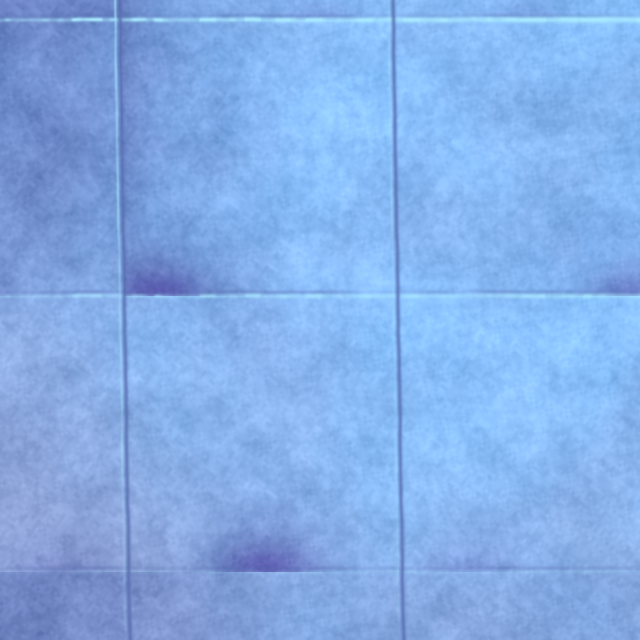
A WebGL 1 fragment shader for this texture:

```glsl
precision highp float;

// Worn blue square tiles, about two and a third across and down, slightly tilted.
// A grid gives each tile its tone and edge stain; seams pair a dark groove with
// a pale rim, and layered value noise adds clouding, grain and broken glints.

#define TILE_SIZE vec2(0.4275, 0.4315)
#define GRID_ORIGIN vec2(0.203, 0.106)
#define GRID_TILT 0.0165
#define GROOVE_WIDTH 0.0036
#define RIM_WIDTH 0.0024
#define GLINT_WIDTH 0.0036
#define GRAIN_AMOUNT 0.105
#define CLOUD_AMOUNT 1.1
#define MOTTLE_AMOUNT 0.14
#define STAIN_AMOUNT 1.0

uniform vec2 u_resolution;

const vec3 LIGHT_BLUE = vec3(0.54, 0.765, 1.0);
const vec3 MID_BLUE   = vec3(0.51, 0.68, 0.925);
const vec3 HAZE       = vec3(0.57, 0.65, 0.85);
const vec3 SHADE      = vec3(0.40, 0.49, 0.745);
const vec3 GROOVE     = vec3(0.34, 0.43, 0.69);
const vec3 VIOLET     = vec3(0.33, 0.31, 0.66);
const vec3 GLINT      = vec3(0.66, 0.91, 1.0);

float hash(vec2 p) {
  return fract(sin(dot(p, vec2(127.1, 311.7))) * 43758.545);
}

float noise(vec2 p) {
  vec2 i = floor(p), f = fract(p);
  f = f * f * (3.0 - 2.0 * f);
  return mix(mix(hash(i), hash(i + vec2(1.0, 0.0)), f.x),
             mix(hash(i + vec2(0.0, 1.0)), hash(i + 1.0), f.x), f.y);
}

// Layered noise, turned at each octave to hide the lattice
float fbm(vec2 p) {
  float sum = 0.0, gain = 0.5;
  for (int i = 0; i < 4; i++) {
    sum += gain * noise(p);
    p = mat2(1.6, 1.2, -1.2, 1.6) * p + 17.3;
    gain *= 0.5;
  }
  return sum / 0.9375;
}

// Soft line profile around distance zero
float band(float d, float width) {
  return exp(-d * d / (width * width));
}

// Broad smudge (x) and dark core (y) resting on a tile's lower edge
vec2 edgeStain(vec2 cell, vec2 local, float cloud) {
  float center = fract(0.5 + 0.75 * cell.x + 0.62 * cell.y);
  float strength = clamp(1.0 - abs(cell.x) * (0.75 - 0.3 * cell.y), 0.0, 1.0);
  strength *= 1.0 - 0.8 * step(1.5, cell.y);
  float dx = local.x - center, dy = local.y;
  float smudge = exp(-dx * dx / 0.075 - dy * dy / 0.06);
  float core = exp(-dx * dx / 0.02 - dy * dy / 0.007);
  return strength * vec2(smudge * (0.45 + 0.7 * cloud), core);
}

void main() {
  vec2 uv = gl_FragCoord.xy / u_resolution;

  // Tile grid and signed distances to the nearest seams
  vec2 grid = (uv - GRID_ORIGIN + vec2(GRID_TILT * uv.y, 0.0)) / TILE_SIZE;
  vec2 cell = floor(grid), local = fract(grid);
  vec2 seam = (local - step(0.5, local)) * TILE_SIZE;
  seam += 0.0012 * (vec2(noise(uv.yy * 23.0), noise(uv.xx * 23.0 + 5.0)) - 0.5);

  // Glaze: brightest at the upper right, hazy toward the lower left
  float cloud = fbm(uv * 4.5 + 3.0);
  float mottle = fbm(uv * 17.0 + 8.0) - 0.5;
  float left = 1.0 - smoothstep(0.04, 0.52, uv.x);
  float low = 1.0 - smoothstep(0.0, 0.6, uv.y);
  float tone = 0.72 - 0.42 * (uv.x + uv.y) + CLOUD_AMOUNT * (cloud - 0.5)
             + 0.2 * (hash(cell + 4.0) - 0.5) + 0.5 * left;
  vec3 color = mix(LIGHT_BLUE, MID_BLUE, clamp(tone, 0.0, 1.3));
  float haze = 0.5 * low + 0.75 * left * (1.1 - uv.y) + 0.5 * (cloud - 0.5);
  color = mix(color, HAZE, clamp(haze, 0.0, 0.95));

  // Darker glaze at the upper left, along one tile's edge and in the lowest row
  float upper = smoothstep(0.46, 0.82, uv.y);
  float edge = exp(-local.x * 5.0) * step(0.0, cell.x) * left;
  float bottomRow = (1.0 - step(0.0, cell.y)) * (0.15 + 0.6 * left);
  float shading = upper * (left * (0.3 + 1.1 * cloud) + 0.55 * edge) + bottomRow;
  color = mix(color, SHADE, clamp(shading, 0.0, 0.92));

  // Stains gathered along the lower edges
  vec2 stain = STAIN_AMOUNT * edgeStain(cell, local, cloud);
  color = mix(color, SHADE, clamp(stain.x, 0.0, 0.9));
  color = mix(color, VIOLET, clamp(0.85 * stain.y, 0.0, 1.0));

  // Mottling, fine grain and sparse dark specks
  vec2 turned = mat2(0.8, 0.6, -0.6, 0.8) * uv;
  float grain = 0.5 * noise(turned * 80.0) + 0.5 * noise(turned.yx * 190.0) - 0.5;
  float speck = smoothstep(0.8, 0.97, noise(turned * 65.0 + 31.0));
  color += MOTTLE_AMOUNT * mottle + GRAIN_AMOUNT * grain - 0.025 * speck;

  // Horizontal seams: faint shadow above a broken glint, fading downward
  float sparkle = smoothstep(0.2, 0.9, noise(vec2(uv.x * 85.0, cell.y * 0.1 + 9.0)));
  float shine = mix(0.05, 1.2, uv.y) * (0.3 + 0.45 * uv.x + 0.6 * sparkle);
  float glintWidth = GLINT_WIDTH * (0.85 + 0.6 * uv.x * uv.y);
  float shadow = 0.12 + 0.3 * noise(uv.xx * 14.0);
  color = mix(color, GROOVE, shadow * band(seam.y - 0.0062, GROOVE_WIDTH));
  color = mix(color, GLINT, clamp(shine, 0.0, 1.0) * band(seam.y, glintWidth));

  // Vertical seams: pale worn rim beside a dark groove
  float rim = 0.02 + 0.35 * noise(uv.yy * vec2(38.0, 3.0)) + 0.4 * left * uv.y;
  color = mix(color, GLINT, rim * band(seam.x + 0.0068, RIM_WIDTH));
  color = mix(color, GROOVE, 0.75 * band(seam.x, GROOVE_WIDTH));

  gl_FragColor = vec4(clamp(color, 0.0, 1.0), 1.0);
}
```
